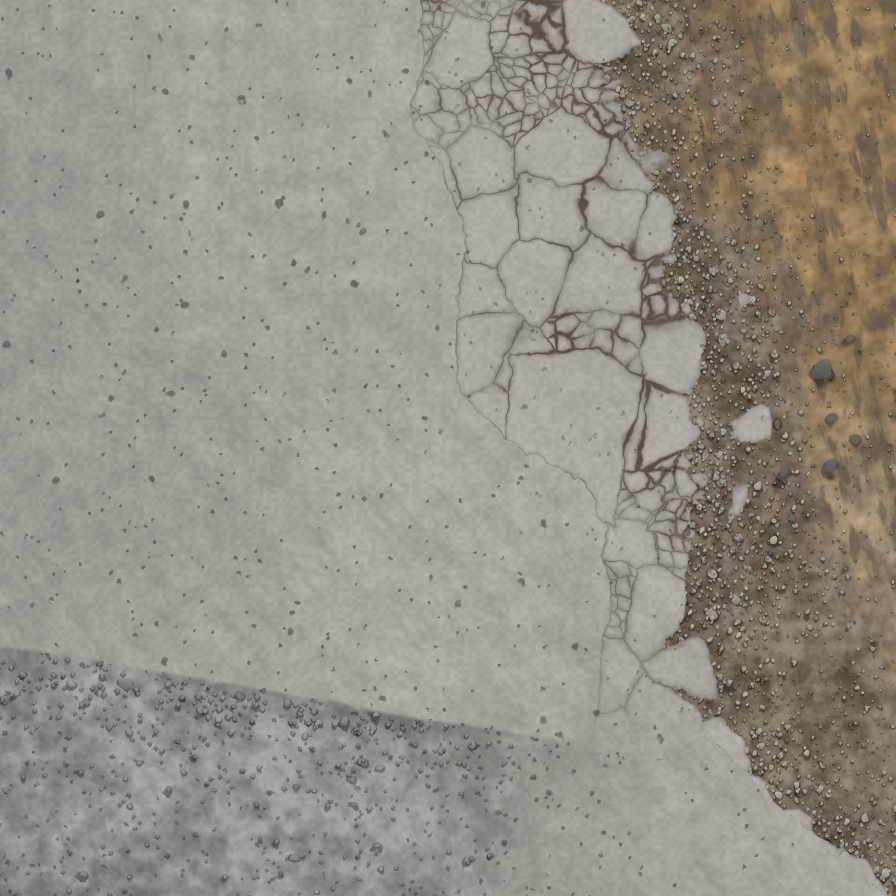
Give the GLSL for this texture, as a WebGL 2 fragment shader.

```glsl
#version 300 es
precision highp float;
// Worn pale concrete crumbling along a cracked edge into pebbly brown and ochre earth.
uniform vec2 u_resolution;
out vec4 outColor;

const vec3 PALE = vec3(0.69, 0.67, 0.645);
const vec3 WORN = vec3(0.59, 0.57, 0.55);
const vec3 DAMP = vec3(0.46, 0.45, 0.43);
const vec3 DUSTY = vec3(0.66, 0.64, 0.62);
const vec3 MUD = vec3(0.36, 0.31, 0.26);
const vec3 DIRT = vec3(0.57, 0.52, 0.46);
const vec3 OCHRE = vec3(0.61, 0.50, 0.35);
const vec3 TAN = vec3(0.66, 0.58, 0.47);
const vec3 CRACK = vec3(0.35, 0.31, 0.27);
const vec3 PEBBLE = vec3(0.69, 0.66, 0.61);
const vec3 SLATE = vec3(0.39, 0.38, 0.36);
const float STONE_SCALE = 14.0, RUBBLE_MIN = 36.0, RUBBLE_MAX = 72.0;
const float SEAM_HEIGHT = 0.28, SEAM_SLOPE = 0.172;
float aa;  // edge softness

float hash(vec2 p) { return fract(sin(dot(p, vec2(127.1, 311.7))) * 43758.5); }
vec2 hash2(vec2 p) { return vec2(hash(p), hash(p + 57.3)); }
float ramp(float a, float b, float x) {
  float t = clamp((x - a) / (b - a), 0.0, 1.0);
  return t * t * (3.0 - 2.0 * t);
}
float blob(vec2 p, float x, float y, float rx, float ry) {
  vec2 q = (p - vec2(x, y)) / vec2(rx, ry);
  return exp(-dot(q, q));
}
float noise(vec2 p) {
  vec2 i = floor(p), f = fract(p), e = vec2(1, 0);
  f = f * f * (3.0 - 2.0 * f);
  return mix(mix(hash(i), hash(i + e), f.x), mix(hash(i + e.yx), hash(i + 1.0), f.x), f.y);
}
// Fractal noise centred on zero
float fbm(vec2 p) {
  float sum = 0.0, amp = 0.53;
  for (int i = 0; i < 4; i++) {
    sum += amp * (noise(p) - 0.5);
    p = mat2(1.6, 1.2, -1.2, 1.6) * p + 7.1;
    amp *= 0.5;
  }
  return sum;
}

// Voronoi: x is the distance to the cell border, yz the cell centre
vec3 cells(vec2 p, float scale) {
  vec2 q = p * scale, near = q;
  float d1 = 9.0, d2 = 9.0;
  for (int k = 0; k < 9; k++) {
    vec2 g = floor(q) + vec2(k % 3 - 1, k / 3 - 1);
    vec2 c = g + 0.1 + 0.8 * hash2(g);
    float d = length(q - c);
    if (d < d1) { d2 = d1; d1 = d; near = c; } else d2 = min(d2, d);
  }
  return vec3(0.5 * (d2 - d1), near) / scale;
}

// Lays jittered, shaded stones with cast shadows over a colour
vec3 addStones(vec3 col, vec2 p, float scale, float density, vec3 tint) {
  vec2 q = mat2(0.8, 0.6, -0.6, 0.8) * p * scale, id = floor(q), rnd = hash2(id + scale);
  vec2 v = fract(q) - 0.5 - 0.4 * (rnd - 0.5);
  v.x *= 0.8 + 0.6 * rnd.y;
  float r = 0.32 * clamp(3.0 * (density - hash(id + 19.7)), 0.0, 1.0) * (0.4 + 0.6 * rnd.x);
  float d = length(v) + 0.25 * (noise(q * 4.0) - 0.5) - r, s = aa * scale, present = step(0.03, r);
  float light = dot(v, vec2(-0.5, 0.8));
  col *= 1.0 - 0.35 * present * (1.0 - smoothstep(0.0, 0.1 + s, d + 0.4 * light));
  return mix(col, tint * (0.9 + 0.2 * rnd.y + 0.4 * light), 0.88 * present * (1.0 - smoothstep(-s, s, d)));
}

// Outlines of the broken border, the left crack and the large slab
float edgeX(float y) {
  return 0.77 - 0.12 * pow(max((y - 0.45) / 0.55, 0.0), 2.0) - 0.04 * blob(vec2(0, y), 0.0, 0.27, 1.0, 0.08)
    + 0.23 * pow(max(1.0 - y / 0.24, 0.0), 1.7);
}
float crackX(float y) {
  return 0.465 + 0.05 * ramp(0.86, 0.74, y) + 0.165 * ramp(0.57, 0.41, y) - 0.015 * ramp(0.35, 0.22, y);
}
float slabInside(vec2 p) {
  float sides = min(p.x - 0.568, 0.632 - p.x + 0.145 * p.y);
  float ends = min(0.604 - p.y, 0.78 * p.y + 0.6 * p.x - 0.736);
  return min(min(sides, ends), 0.756 - 0.4 * p.x - 0.8 * p.y);
}

vec3 concrete(vec2 p) {
  float streak = mix(noise(vec2(p.x * 1.2 + p.y, p.x - p.y) * vec2(80, 6)), noise(p * vec2(80, 5)), ramp(0.55, 0.85, p.y));
  float tone = 0.2 + fbm(p * 4.0) + 0.55 * p.x + 0.3 * streak + 0.9 * fbm(p * 45.0);
  vec3 col = mix(WORN, PALE, clamp(tone, 0.0, 1.0));
  // Rough lower slab, darkest along its seam
  float below = SEAM_HEIGHT - SEAM_SLOPE * p.x - p.y + 0.006 * fbm(p * 30.0);
  float rough = smoothstep(-0.003, 0.004, below) * ramp(0.78, 0.4, p.x);
  float mottle = 0.62 + 1.2 * fbm(p * 13.0) + 1.4 * fbm(p * 65.0) - 0.3 * exp(-max(below, 0.0) / 0.04)
    - 0.35 * blob(p, 0.17 - 0.5 * p.y, 0.1, 0.03, 0.2) - 0.3 * blob(p, 0.6 - 0.7 * p.y, 0.1, 0.035, 0.2);
  col = mix(col, mix(DAMP, DUSTY, clamp(mottle, 0.0, 1.0)), rough);
  // Loose grit
  float density = mix(0.09, 0.2 + 0.35 * exp(-abs(below - 0.025) / 0.03), rough);
  for (float i = 0.0; i < 3.0; i++)
    col = addStones(col, p + 0.37 * i, 45.0 + 35.0 * i, density, mix(SLATE, DUSTY, 0.3 + 0.4 * rough));
  return col;
}

vec3 earth(vec2 p, float outside) {
  vec3 col = mix(MUD, DIRT, clamp(0.5 + fbm(p * 17.0) + 1.5 * fbm(p * 90.0), 0.0, 1.0));
  // Furrowed clay
  float border = 0.79 + 0.34 * (1.0 - p.y) * (1.0 - p.y);
  float clay = ramp(-0.05, 0.1, p.x - border + 0.25 * fbm(p * vec2(28, 14)));
  float furrow = ramp(0.0, 0.2, fbm(vec2(p.x + 0.15 * p.y, p.y) * vec2(80, 28)));
  vec3 tint = mix(OCHRE, TAN, ramp(0.65, 0.4, p.y)) * (0.97 + 0.8 * fbm(p * 50.0));
  col = mix(col, mix(tint, MUD, 0.7 * furrow), 0.8 * clay);
  // Pale pebbles thin out away from the concrete
  float density = (0.3 + 0.8 * exp(-max(outside, 0.0) / 0.1)) * (1.0 - 0.55 * clay);
  for (float i = 0.0; i < 5.0; i++)
    col = addStones(col, p + 0.23 * i, 21.0 * pow(1.6, i), density * 0.16 * (1.0 + i), PEBBLE);
  // Dark wet stones
  return addStones(col, p, 25.0, 0.7 * blob(p, 0.92, 0.48, 0.09, 0.17), SLATE);
}

void main() {
  vec2 p = gl_FragCoord.xy / u_resolution;
  aa = 1.0 / min(u_resolution.x, u_resolution.y);
  float fine = fbm(p * 75.0);
  vec2 w = p + 0.03 * vec2(fbm(p * 17.0), fbm(p * 17.0 + 31.0)) + 0.008 * fine;
  float inside = edgeX(w.y) - w.x + 0.045 * fbm(p * 22.0) + 0.012 * fine, past = w.x - crackX(w.y);
  // Broken stones, some crushed to rubble, around the large slab
  vec3 stone = cells(w, STONE_SCALE);
  vec2 c = stone.yz;
  float crushed = 0.2 + blob(c, 0.585, 0.94, 0.07, 0.12) + blob(c, 0.65, 0.625, 0.07, 0.025) + blob(c, 0.745, 0.44, 0.035, 0.09);
  float d = stone.x, slab = slabInside(w);
  if (hash(c * 91.0) < crushed) d = min(d, cells(w, mix(RUBBLE_MIN, RUBBLE_MAX, hash(c * 53.0))).x);
  d = min(slab > 0.0 ? slab : min(d, -slab), abs(past));
  d -= 0.003 * noise(p * 35.0) * (0.5 + ramp(0.03, 0.2, past)) - 0.001 + max(-inside, 0.0) * (0.2 + 0.7 * hash(c * 37.0));
  float broken = smoothstep(-aa, aa, past) * max(ramp(0.17, 0.25, p.y), step(inside, 0.0));
  float cover = mix(smoothstep(-aa, aa, inside), smoothstep(-aa, 1.5 * aa, d), broken);
  vec3 top = concrete(p) * (1.0 - 0.14 * broken * ramp(0.006, 0.0, d));
  top = mix(top, PALE * 1.02, 0.35 * broken * ramp(0.0, 0.01, d));
  vec3 ground = mix(CRACK, earth(p, -inside), ramp(-0.03, 0.01, -inside));
  outColor = vec4(mix(ground, top, cover) * (0.955 + 0.09 * noise(p * 240.0)), 1.0);
}
```
